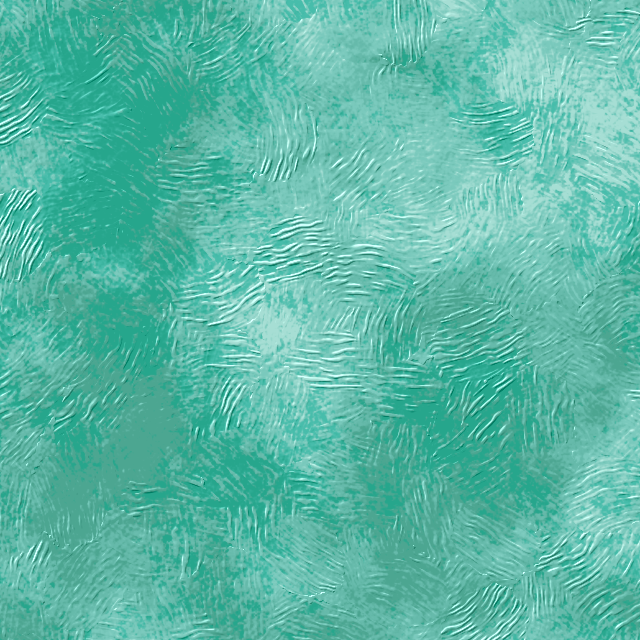
This texture is drawn by a WebGL 1 fragment shader. Its source:

```glsl
precision highp float;
// Teal plaster with overlapping brushed dabs, fine ridges and a pale film.

uniform vec2 u_resolution;

const vec3 DEEP   = vec3(0.15, 0.65, 0.55);
const vec3 TEAL   = vec3(0.28, 0.74, 0.67);
const vec3 SHADOW = vec3(0.30, 0.65, 0.57);
const vec3 SAGE   = vec3(0.40, 0.73, 0.67);
const vec3 PALE   = vec3(0.48, 0.79, 0.74);
const vec3 FROST  = vec3(0.65, 0.87, 0.83);

const float DABS = 12.0;           // dabs across the canvas
const float RIDGES = 8.5;          // mean ridges per dab cell
const float CLOUDS = 4.2;          // broad tone patches across the canvas
const float RELIEF = 0.80;         // strength of the raking light
const float BASE_TONE = 0.55;
const float CLOUD_CONTRAST = 1.55;
const float GRAIN = 0.26;
const vec2 LIGHT_STEP = vec2(-0.0012, 0.0016);

float hash(vec2 p) {
  return fract(sin(dot(p, vec2(127.1, 311.7))) * 43758.5453);
}

float noise(vec2 p) {
  vec2 i = floor(p), f = fract(p);
  f = f * f * (3.0 - 2.0 * f);
  return mix(mix(hash(i), hash(i + vec2(1.0, 0.0)), f.x),
             mix(hash(i + vec2(0.0, 1.0)), hash(i + vec2(1.0, 1.0)), f.x), f.y);
}

float fbm(vec2 p) {
  float sum = 0.0, amp = 0.418;
  for (int i = 0; i < 5; i++) {
    sum += amp * noise(p);
    p = mat2(1.6, 1.2, -1.2, 1.6) * p + 17.3;
    amp *= 0.62;
  }
  return sum;
}

// Short, wavy, broken ridges running along q.x.
float ridges(vec2 q, float seed) {
  float spacing = RIDGES * mix(0.8, 1.3, hash(vec2(seed, 3.7)));
  float wobble = noise(q * vec2(2.5, 3.0) + seed)
               + 0.45 * noise(q * vec2(6.0, 8.0) + seed * 2.3);
  float wave = 0.5 + 0.5 * sin(6.2832 * (q.y * spacing + 1.2 * wobble));
  float streak = noise(q * vec2(4.5, 16.0) + seed * 1.7);
  return mix(streak, wave * smoothstep(0.15, 0.75, streak) * 1.15, 0.65);
}

// Layered dabs: x is surface height, y is the tint of the topmost dab.
vec2 dabs(vec2 p, float rough) {
  vec2 g = p * DABS, cell = floor(g);
  vec3 total = vec3(rough, 0.5, 1.0) * 0.05;
  for (int j = -1; j <= 1; j++) {
    for (int i = -1; i <= 1; i++) {
      vec2 id = cell + vec2(float(i), float(j));
      float seed = hash(id + 5.3) * 60.0;
      vec2 q = g - id - vec2(hash(id), hash(id + 31.7));
      float angle = 6.2832 * hash(id + 71.9);
      float c = cos(angle), s = sin(angle);
      q = mat2(c, -s, s, c) * q;
      float edge = length(q * vec2(1.12, 1.4)) + 0.2 * (rough - 0.5);
      float cover = 1.0 - smoothstep(0.5, 1.0, edge);
      float weight = cover * exp(8.0 * hash(id + 13.1));
      q.y += (hash(id + 47.3) - 0.5) * 0.6 * q.x * q.x;
      float strength = mix(0.25, 0.85, hash(id + 91.1));
      float height = mix(rough, ridges(q, seed), strength);
      total += weight * vec3(height, hash(id + 23.9), 1.0);
    }
  }
  return total.xy / total.z;
}

// Crumpled paint between the ridges.
float crumple(vec2 p) {
  return 0.55 * noise(p * 95.0) + 0.45 * noise(p * 190.0 + 9.1);
}

void main() {
  vec2 p = gl_FragCoord.xy / u_resolution.y;

  // Brushed surface lit from the upper left
  vec2 lit = p + LIGHT_STEP;
  vec2 surface = dabs(p, crumple(p));
  float relief = surface.x - dabs(lit, crumple(lit)).x;
  float crest = surface.x - 0.42;

  // Broad clouds, with a few crisp-edged darker sweeps
  vec2 warp = vec2(noise(p * 6.0), noise(p * 6.0 + 40.0)) - 0.5;
  vec2 w = p + 0.09 * warp;
  float cloud = fbm(w * CLOUDS + 3.1);
  float film = fbm(w * CLOUDS * 1.2 + 57.4);
  float sweep = noise(w * 4.2 + 21.6) + 0.05 * noise(p * 45.0);
  sweep = smoothstep(0.70, 0.72, sweep);
  float grain = 0.6 * noise(p * 230.0) + 0.4 * noise(p * 390.0 + 5.0) - 0.5;

  float tone = BASE_TONE + CLOUD_CONTRAST * (cloud - 0.5) + RELIEF * relief
             + 0.25 * crest + 0.12 * (surface.y - 0.5) + GRAIN * grain
             - 0.12 * sweep;
  float cover = film + 0.50 * crest + 0.14 * (surface.y - 0.5)
              + 0.30 * grain - 0.05 * sweep;

  // Saturated undercoat below a greyer brushed film
  vec3 under = mix(DEEP, TEAL, smoothstep(0.25, 0.62, tone));
  under = mix(under, PALE, smoothstep(0.66, 0.98, tone));
  vec3 top = mix(SHADOW, SAGE, smoothstep(0.22, 0.46, tone));
  top = mix(top, PALE, smoothstep(0.46, 0.68, tone));
  top = mix(top, FROST, smoothstep(0.68, 0.98, tone));
  vec3 color = mix(under, top, smoothstep(0.33, 0.51, cover));

  // Glints on ridge crests and thin shade in the grooves
  color += 0.20 * smoothstep(0.10, 0.40, relief);
  color -= 0.16 * smoothstep(0.12, 0.42, -relief);
  gl_FragColor = vec4(clamp(color, 0.0, 1.0), 1.0);
}
```
